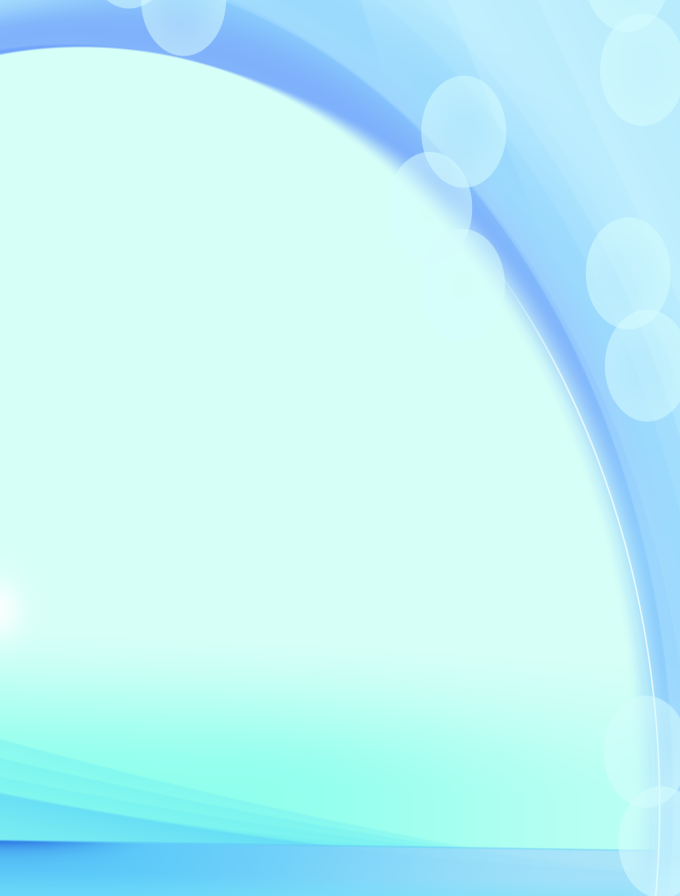
A Shadertoy shader for this background:

```glsl
// Pale mint dome framed by a blue silk arc with bubbles, over aqua ribbons.

// Soft one-sided step whose edge never gets thinner than about a pixel
float edge(float d, float softness) {
    float w = max(softness, 0.8 / iResolution.y);
    return smoothstep(-w, w, d);
}

// Thin line of half-width w around d = 0
float stroke(float d, float w) {
    return 1.0 - smoothstep(0.0, max(w, 1.0 / iResolution.y), abs(d));
}

// Blue arc: shaded by distance d outside the dome, crossed by curved veils
vec3 silkArc(vec2 p, float d) {
    vec3 deep = vec3(0.44, 0.64, 0.98);
    vec3 azure = vec3(0.53, 0.81, 0.99);
    vec3 pale = vec3(0.71, 0.92, 0.99);
    vec3 col = mix(deep, azure, smoothstep(0.015, 0.12, d));
    col = mix(col, pale, smoothstep(0.12, 0.27, d));
    col = mix(col, azure, 0.75 * smoothstep(0.65, 0.35, p.y));
    col = mix(col, pale, 0.7 * smoothstep(0.3, 0.0, p.y));
    col = mix(col, pale, 0.55 * smoothstep(0.25, 0.0, p.x) * smoothstep(0.03, 0.08, d));

    // Each veil has a crisp inner rim and fades outwards
    for (int i = 0; i < 6; i++) {
        float k = float(i);
        vec2 center = vec2(0.10 - 0.035 * k, 0.09 + 0.03 * sin(k * 2.3));
        float r = length(p - center) - 0.86 - 0.065 * k;
        float veil = edge(r, 0.002) * exp(-max(r, 0.0) * 11.0);
        col = mix(col, vec3(0.76, 0.94, 1.0), veil * (0.22 + 0.08 * sin(k * 1.9)));
    }
    // Slanted sheets of light in the upper right
    for (int i = 0; i < 3; i++) {
        float k = float(i);
        float s = p.x - 0.53 - 0.13 * k - (1.0 - p.y) * (0.42 + 0.1 * k);
        float sheet = edge(s, 0.003) * exp(-max(s, 0.0) * 9.0);
        col = mix(col, vec3(0.84, 0.97, 1.0), 0.22 * sheet * smoothstep(0.08, 0.2, d));
    }
    return col;
}

// Mint field turning aqua, with ribbons sweeping along the bottom
vec3 mintField(vec2 p) {
    vec3 col = vec3(0.84, 1.0, 0.97);
    float fadeRight = smoothstep(1.0, 0.35, p.x);
    float aqua = smoothstep(0.31, 0.13, p.y + 0.03 * p.x);
    col = mix(col, vec3(0.57, 1.0, 0.93), aqua * mix(0.4, 1.0, fadeRight));
    col = mix(col, vec3(1.0), 0.8 * exp(-dot(p - vec2(0.0, 0.32), p - vec2(0.0, 0.32)) * 900.0));

    // Fan of translucent ribbons falling to the right
    for (int i = 0; i < 4; i++) {
        float k = float(i);
        float top = 0.175 - 0.021 * k - p.x * (0.21 - 0.027 * k) + 0.05 * p.x * p.x;
        float s = top - p.y;
        float ribbon = edge(s, 0.0015) * exp(-max(s, 0.0) * 28.0);
        col = mix(col, vec3(0.40, 0.91, 0.95), ribbon * 0.34 * mix(0.35, 1.0, fadeRight));
    }
    float s = 0.115 - 0.15 * p.x + 0.06 * p.x * p.x - p.y;
    col = mix(col, vec3(0.38, 0.84, 0.97), 0.7 * edge(s, 0.002) * exp(-max(s, 0.0) * 12.0));

    // Blue floor below a nearly level horizon
    float horizon = 0.062 - 0.012 * p.x - p.y;
    vec3 floorCol = mix(vec3(0.34, 0.77, 0.98), vec3(0.66, 0.88, 0.98), smoothstep(0.1, 0.9, p.x));
    floorCol = mix(floorCol, vec3(0.45, 0.88, 0.98), 0.5 * smoothstep(0.03, 0.06, horizon));
    col = mix(col, floorCol, 0.88 * edge(horizon, 0.002));
    float shade = exp(-max(horizon, 0.0) * 90.0) * edge(horizon, 0.001);
    col = mix(col, vec3(0.13, 0.38, 0.87), 0.85 * shade * smoothstep(0.24, 0.0, p.x));
    col = mix(col, vec3(0.35, 0.78, 0.97), 0.4 * stroke(horizon, 0.002));
    return col;
}

void mainImage(out vec4 fragColor, in vec2 fragCoord) {
    vec2 p = fragCoord / iResolution.xy;

    // Dome: crisp at the upper left, misty down the right side
    float d = length((p - vec2(0.12, 0.15)) / vec2(0.825, 0.797)) - 1.0;
    float mist = mix(0.002, 0.036, smoothstep(0.3, 0.8, p.x));
    vec3 col = mix(mintField(p), silkArc(p, d), edge(d - 0.4 * mist, mist));

    // Fine bright thread along the right rim
    float thread = length(p - vec2(0.1, 0.1)) - 0.87;
    col = mix(col, vec3(0.95, 1.0, 1.0), 0.85 * stroke(thread, 0.0022) * smoothstep(0.7, 0.85, p.x));

    // Overlapping bubbles
    vec2 bubbles[11] = vec2[11](
        vec2(0.27, 1.0), vec2(0.19, 1.053), vec2(0.682, 0.853), vec2(0.632, 0.768),
        vec2(0.68, 0.682), vec2(0.945, 0.922), vec2(0.922, 1.027), vec2(0.924, 0.695),
        vec2(0.952, 0.592), vec2(0.95, 0.161), vec2(0.972, 0.06));
    for (int i = 0; i < 11; i++) {
        float b = length(p - bubbles[i]) - 0.0625;
        float fill = 0.42 + 0.12 * smoothstep(-0.05, 0.0, b);
        col = mix(col, vec3(0.84, 0.99, 0.99), fill * edge(-b, 0.001));
    }
    fragColor = vec4(col, 1.0);
}
```
